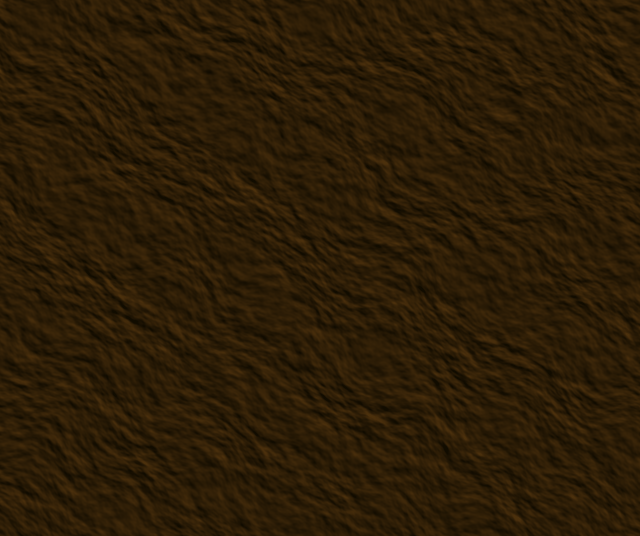
This texture is drawn by a Shadertoy shader. Its source:

```glsl
float hash(vec2 p) {
    return fract(sin(dot(p, vec2(127.1, 311.7))) * 43758.5453);
}

// Slope at a lattice corner, projected onto the offset from it
float corner(vec2 cell, vec2 offset) {
    float angle = 6.28318 * hash(cell);
    return dot(vec2(cos(angle), sin(angle)), offset);
}

float gradientNoise(vec2 p) {
    vec2 i = floor(p), f = fract(p);
    vec2 u = f * f * f * (f * (f * 6.0 - 15.0) + 10.0);
    vec2 right = vec2(1.0, 0.0), up = vec2(0.0, 1.0);
    return mix(mix(corner(i, f), corner(i + right, f - right), u.x),
               mix(corner(i + up, f - up), corner(i + 1.0, f - 1.0), u.x), u.y);
}

// Rough surface; x runs along the creases, y across them
float surfaceHeight(vec2 p) {
    p.y += 0.03 * gradientNoise(p * 7.0 + 3.7);
    p.x *= 0.62;
    float height = 0.0, frequency = 14.0;
    for (int i = 0; i < 5; i++) {
        float octave = float(i);
        float roughness = exp2(-0.5 * (octave - 2.2) * (octave - 2.2));
        height += roughness / frequency * gradientNoise(p * frequency + 17.3 * octave);
        frequency *= 2.03;
    }
    return height;
}

void mainImage(out vec4 fragColor, in vec2 fragCoord) {
    vec2 uv = fragCoord / iResolution.y;

    // Turn the creases so that they fall toward the right
    vec2 p = vec2(dot(uv, vec2(0.84, -0.545)), dot(uv, vec2(0.545, 0.84)));

    // Light the slope across the creases
    vec2 probe = vec2(0.0, 0.0016);
    float slope = (surfaceHeight(p + probe) - surfaceHeight(p - probe)) / (2.0 * probe.y);
    slope = clamp(slope, -2.4, 2.8);

    vec3 darkBrown = vec3(0.173, 0.111, 0.023);
    vec3 lightTint = vec3(0.0435, 0.027, 0.009);
    fragColor = vec4(darkBrown + lightTint * slope, 1.0);
}
```
